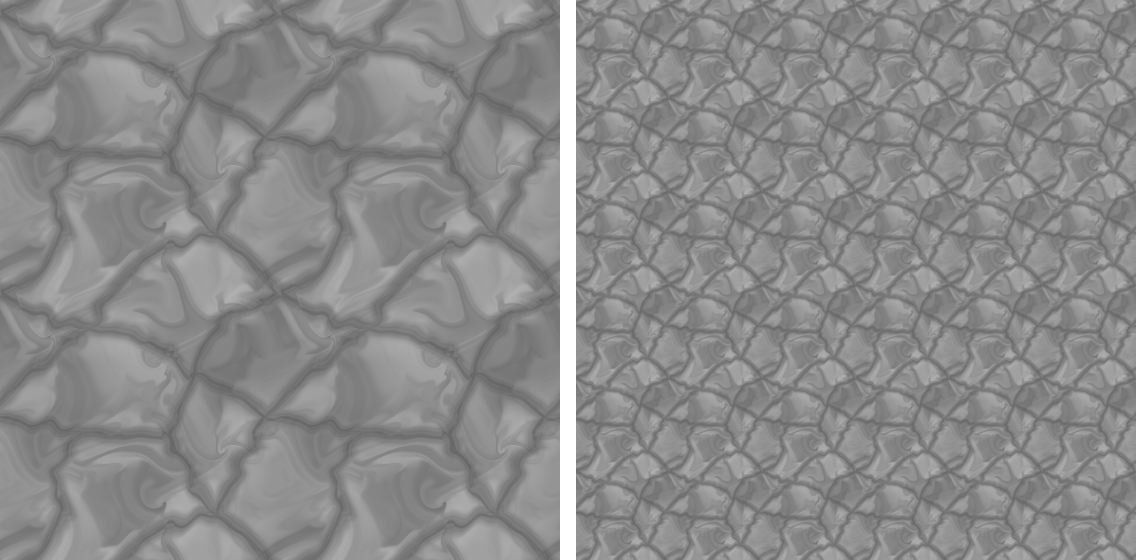
Left: one tile. Right: repeated 3 by 3.
Give the GLSL for this texture map, as a three.js fragment shader.

```glsl
// Grey weathered rock slabs split by soft, winding cracks, tiled two by two.
#define REPEATS 2.0
#define STONE_TONE 0.567
#define BAND_HALF_WIDTH 0.042
#define BAND_DEPTH 0.095
#define LINE_HALF_WIDTH 0.012
#define LINE_DEPTH 0.055
#define MOTTLE 0.19
#define RIM_LIGHT 0.045
#define TAU 6.2831853

varying vec2 vUv;

vec3 hash3(vec2 cell) {
  vec3 k = vec3(dot(cell, vec2(127.1, 311.7)), dot(cell, vec2(269.5, 183.3)),
                dot(cell, vec2(419.2, 371.9)));
  return fract(sin(k) * 43758.5);
}

// Blended cellular noise, wrapping every n cells, from -0.5 to 0.5
float patches(vec2 p, float n) {
  vec2 q = p * n, cell = floor(q), f = fract(q);
  float sum = 0.0, total = 0.0;
  for (int j = -1; j <= 1; j++)
    for (int i = -1; i <= 1; i++) {
      vec2 o = vec2(float(i), float(j));
      vec3 h = hash3(mod(cell + o, n));
      vec2 r = o + 0.15 + 0.7 * h.xy - f;
      float w = exp(-9.0 * dot(r, r));
      sum += w * h.z;
      total += w;
    }
  return sum / total - 0.5;
}

// Layered sine warp; whole frequencies keep it periodic
vec2 smear(vec2 p, float freq, float amount) {
  for (int i = 0; i < 4; i++) {
    float k = float(i), f = freq + 2.0 * k;
    vec2 wave = f * p.yx + vec2(1.0, -2.0) * p;
    p += amount / f * sin(TAU * wave + vec2(1.7, 4.1) * (k + 1.0));
  }
  return p;
}

// Distance to a parabolic arc from a to b, wrapped to the tile
float arc(vec2 p, vec2 a, vec2 b, float bend) {
  vec2 q = fract(p - 0.5 * (a + b) + 0.5) - 0.5;
  float h = 0.5 * length(b - a);
  vec2 dir = 0.5 * (b - a) / h;
  float x = dot(q, dir), y = dot(q, vec2(-dir.y, dir.x));
  float t = clamp(x / h, -1.0, 1.0);
  float slope = 2.0 * bend * t / h;
  float across = (y - bend * (1.0 - t * t)) / sqrt(1.0 + slope * slope);
  return length(vec2(max(abs(x) - h, 0.0), across));
}

// Distance to the nearest crack of the slab network
float cracks(vec2 p) {
  vec2 right = vec2(1.0, 0.0), up = vec2(0.0, 1.0);
  vec2 crown = vec2(0.326, 0.831), fork = vec2(0.690, 0.648);
  vec2 east = vec2(0.958, 0.518), hub = vec2(0.599, 0.448);
  vec2 foot = vec2(0.781, 0.167), corner = vec2(0.008, 0.945);
  vec2 branch = vec2(0.292, 0.453), elbow = vec2(0.234, 0.172);
  float d = arc(p, corner, crown, -0.02);
  d = min(d, arc(p, crown - up, foot, 0.085));
  d = min(d, arc(p, crown, fork, 0.05));
  d = min(d, arc(p, east - right, crown, 0.018));
  d = min(d, arc(p, fork, corner + right, 0.07));
  d = min(d, arc(p, fork, east, 0.015));
  d = min(d, arc(p, fork, hub, 0.0));
  d = min(d, arc(p, east - right, hub, -0.025));
  d = min(d, arc(p, hub, foot, -0.008));
  d = min(d, arc(p, foot, east, 0.01));
  d = min(d, arc(p, foot, corner + right - up, 0.01));
  d = min(d, arc(p, corner - up, elbow, -0.03));
  return min(d, arc(p, elbow, branch, 0.058));
}

// Soft wrapped spot for broad stains
float spot(vec2 p, vec2 center, float radius) {
  vec2 q = (fract(p - center + 0.5) - 0.5) / radius;
  return exp(-dot(q, q));
}

void main() {
  vec2 p = vUv * REPEATS;
  vec2 flow = smear(p, 2.0, 0.13);
  vec2 swirl = smear(flow, 5.0, 0.11);

  // Mottled stone with broad light and dark stains
  float broad = patches(flow, 5.0), medium = patches(swirl, 9.0);
  float fine = patches(swirl + 0.37, 22.0);
  float mottle = MOTTLE * (0.5 * broad + 0.45 * medium + 0.2 * fine);
  float stain = 0.045 * spot(flow, vec2(0.45, 0.72), 0.16)
              + 0.035 * spot(flow, vec2(0.58, 0.58), 0.08)
              + 0.060 * spot(flow, vec2(0.885, 0.953), 0.05)
              - 0.045 * spot(flow, vec2(0.98, 0.75), 0.12)
              - 0.045 * spot(flow, vec2(0.55, 0.26), 0.11)
              - 0.040 * spot(flow, vec2(0.58, 0.95), 0.11);

  // Wide worn band and a thin dark line wandering inside it
  vec2 wobble = smear(p, 6.0, 0.035) + 0.008 * medium;
  float d = cracks(wobble);
  float lineDist = cracks(wobble + 0.022 * vec2(broad, medium) + 0.004);
  float band = 1.0 - smoothstep(0.008, BAND_HALF_WIDTH * (1.0 + 0.5 * broad), d);
  float line = 1.0 - smoothstep(0.0, LINE_HALF_WIDTH, lineDist);
  float rim = smoothstep(0.025, 0.05, d) * (1.0 - smoothstep(0.05, 0.13, d));

  float tone = STONE_TONE + (mottle + stain) * (1.0 - 0.5 * band);
  tone += RIM_LIGHT * rim * (0.4 + 1.6 * medium);
  tone -= BAND_DEPTH * band + LINE_DEPTH * line * (0.75 + broad);
  tone += 0.012 * band * sin(420.0 * d + 9.0 * medium);
  gl_FragColor = vec4(vec3(clamp(tone, 0.36, 0.70)), 1.0);
}
```
